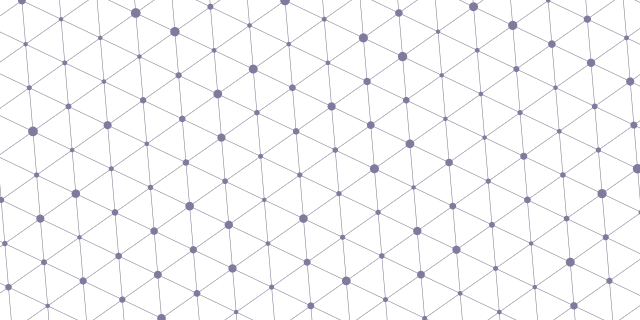
Write a WebGL 1 fragment shader that draws this pattern.

```glsl
precision highp float;

uniform vec2 u_resolution;

// Lengths are fractions of the canvas height.
#define ORIGIN vec2(0.0800, 0.8620)
#define STEP_A vec2(0.1224, -0.0584)
#define STEP_B vec2(0.0115, -0.1363)
#define LINE_WIDTH 0.0017
#define DOT_MIN 0.0068
#define DOT_MAX 0.0154
#define DOT_SKEW 1.6
#define PAPER vec3(1.0)
#define LINE_COLOR vec3(0.50, 0.49, 0.56)
#define DOT_COLOR vec3(0.505, 0.478, 0.620)

float cross2(vec2 a, vec2 b) {
  return a.x * b.y - a.y * b.x;
}

float hash(vec2 cell) {
  return fract(sin(dot(cell, vec2(12.9898, 78.233))) * 43758.5453);
}

// Distance from a coordinate to its nearest integer.
float gridDistance(float coord) {
  return abs(fract(coord + 0.5) - 0.5);
}

// Share of a pixel covered by a line, valid for lines thinner than a pixel.
float lineCoverage(float dist, float pixel) {
  float halfWidth = 0.5 * LINE_WIDTH;
  float far = min(dist + 0.5 * pixel, halfWidth);
  float near = max(dist - 0.5 * pixel, -halfWidth);
  return clamp((far - near) / pixel, 0.0, 1.0);
}

void main() {
  float pixel = 1.0 / u_resolution.y;
  vec2 p = gl_FragCoord.xy * pixel - ORIGIN;

  // Skewed lattice coordinates
  float area = cross2(STEP_A, STEP_B);
  vec2 lattice = vec2(cross2(p, STEP_B), cross2(STEP_A, p)) / area;

  // Three families of lines form the triangles
  float cellArea = abs(area);
  float alongA = gridDistance(lattice.y) * cellArea / length(STEP_A);
  float alongB = gridDistance(lattice.x) * cellArea / length(STEP_B);
  float diagonal = gridDistance(lattice.x + lattice.y) * cellArea / length(STEP_A - STEP_B);
  float lines = max(lineCoverage(alongA, pixel),
                    max(lineCoverage(alongB, pixel), lineCoverage(diagonal, pixel)));

  // A dot of random size on every crossing
  vec2 node = floor(lattice + 0.5);
  vec2 offset = lattice - node;
  float dotDistance = length(offset.x * STEP_A + offset.y * STEP_B);
  float radius = mix(DOT_MIN, DOT_MAX, pow(hash(node), DOT_SKEW));
  float dots = clamp(0.5 + (radius - dotDistance) / pixel, 0.0, 1.0);

  vec3 color = mix(PAPER, LINE_COLOR, lines);
  color = mix(color, DOT_COLOR, dots);
  gl_FragColor = vec4(color, 1.0);
}
```
